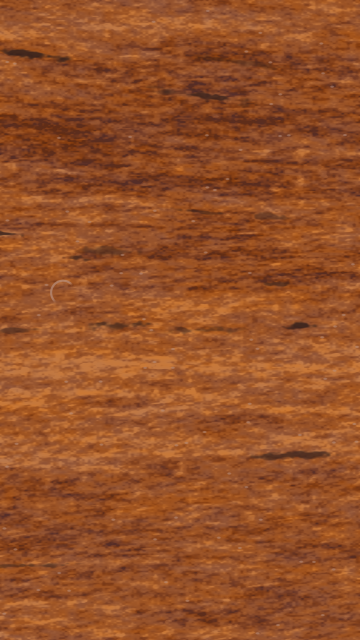
Reproduce this texture procedurally as a WebGL 1 fragment shader.

```glsl
precision highp float;
uniform vec2 u_resolution;

const vec3 UMBER = vec3(0.36, 0.175, 0.115);
const vec3 CHESTNUT = vec3(0.49, 0.24, 0.115);
const vec3 SIENNA = vec3(0.60, 0.325, 0.16);
const vec3 HONEY = vec3(0.77, 0.47, 0.24);
const vec3 PORE = vec3(0.20, 0.125, 0.11);
const vec3 DUST = vec3(0.72, 0.56, 0.49);
const vec3 ORANGE_SHIFT = vec3(0.035, 0.0, -0.05);

float hash(vec2 p) {
  vec3 q = fract(p.xyx * 0.1031);
  q += dot(q, q.yzx + 33.33);
  return fract((q.x + q.y) * q.z);
}

// Smooth value noise in -1..1
float noise(vec2 p) {
  vec2 i = floor(p);
  vec2 f = fract(p);
  f = f * f * (3.0 - 2.0 * f);
  float low = mix(hash(i), hash(i + vec2(1.0, 0.0)), f.x);
  float high = mix(hash(i + vec2(0.0, 1.0)), hash(i + vec2(1.0, 1.0)), f.x);
  return 2.0 * mix(low, high, f.y) - 1.0;
}

float bump(float x, float centre, float width) {
  float d = (x - centre) / width;
  return exp(-d * d);
}

vec2 tilt(vec2 p, float slope) {
  return vec2(p.x, p.y - slope * p.x);
}

vec3 woodRamp(float t) {
  vec3 c = mix(UMBER, CHESTNUT, smoothstep(0.0, 0.27, t));
  c = mix(c, SIENNA, smoothstep(0.22, 0.56, t));
  return mix(c, HONEY, smoothstep(0.54, 1.05, t));
}

// Broad bands, long streaks, short fibres and fine grain
float woodTone(vec2 p, vec2 q) {
  float bands = 0.20 * bump(p.y, 0.66, 0.24) + 0.10 * bump(p.y, 1.74, 0.10)
              - 0.16 * bump(p.y, 1.42, 0.20) - 0.12 * bump(p.y, 0.38, 0.07);
  bands += 0.13 * noise(q * vec2(1.6, 13.0) + 5.0);
  float streaks = 0.17 * noise(q * vec2(3.5, 38.0) + 21.0)
                + 0.14 * noise(q * vec2(7.0, 85.0) + 43.0);
  vec2 fibre = tilt(q, 0.10);
  float fibres = 0.20 * noise(fibre * vec2(26.0, 105.0) + 67.0)
               + 0.16 * noise(fibre * vec2(55.0, 150.0) + 11.0);
  float grain = 0.16 * noise(p * vec2(125.0, 210.0) + 31.0);
  float flecks = 0.22 * smoothstep(0.45, 0.85, noise(fibre * vec2(30.0, 95.0) + 90.0));
  return 0.51 + bands + streaks + fibres + grain + flecks;
}

// Ragged dark pores, denser towards the top
float poreMask(vec2 p) {
  float ragged = 0.55 * noise(p * vec2(28.0, 75.0)) + 0.4 * noise(p * vec2(80.0, 140.0) + 17.0);
  float mask = 0.0;
  for (int i = 0; i < 15; i++) {
    float id = float(i) + 1.0;
    float height = sqrt(hash(vec2(id, 3.7)));
    vec2 centre = vec2(hash(vec2(id, 9.2)), mix(0.08, 1.66, height));
    vec2 size = mix(vec2(0.03, 0.006), vec2(0.14, 0.012),
                    vec2(hash(vec2(id, 14.1)), hash(vec2(id, 27.4))));
    float slope = -0.14 * smoothstep(0.9, 1.3, centre.y);
    float d = length(tilt(p - centre, slope) / size) + ragged;
    float strength = mix(0.4, 0.9, hash(vec2(id, 41.8)));
    mask = max(mask, strength * (1.0 - smoothstep(0.25, 1.25, d)));
  }
  return mask;
}

// Sparse pale specks, one per chosen cell
float speckMask(vec2 p) {
  vec2 g = p * 34.0;
  vec2 cell = floor(g);
  vec2 offset = 0.25 + 0.5 * vec2(hash(cell + 7.3), hash(cell + 51.9));
  float d = length((fract(g) - offset) * vec2(0.7, 1.2));
  return step(0.95, hash(cell + 80.0)) * (1.0 - smoothstep(0.05, 0.19, d));
}

// Thin curled fibre, open at its lower right
float curlMask(vec2 p, vec2 centre, float radius) {
  vec2 d = p - centre;
  float line = 1.0 - smoothstep(0.001, 0.005, abs(length(d) - radius));
  return line * smoothstep(-0.01, 0.012, d.y - d.x);
}

void main() {
  vec2 p = gl_FragCoord.xy / u_resolution.x;

  // Grain drifts downwards to the right in the upper part
  vec2 q = tilt(p, -0.08 * smoothstep(0.85, 1.4, p.y));
  q.y += 0.010 * noise(p * vec2(3.0, 5.0)) + 0.003 * noise(p * vec2(11.0, 22.0));

  vec3 color = woodRamp(woodTone(p, q));
  float hue = 0.6 * noise(q * vec2(5.0, 30.0) + 73.0) + 0.7 * noise(q * vec2(40.0, 95.0) + 38.0);
  color += ORANGE_SHIFT * hue;

  color = mix(color, PORE, poreMask(p));
  color = mix(color, DUST, 0.55 * speckMask(p));
  color = mix(color, DUST, 0.7 * curlMask(p, vec2(0.175, 0.965), 0.033));
  gl_FragColor = vec4(clamp(color, 0.0, 1.0), 1.0);
}
```
